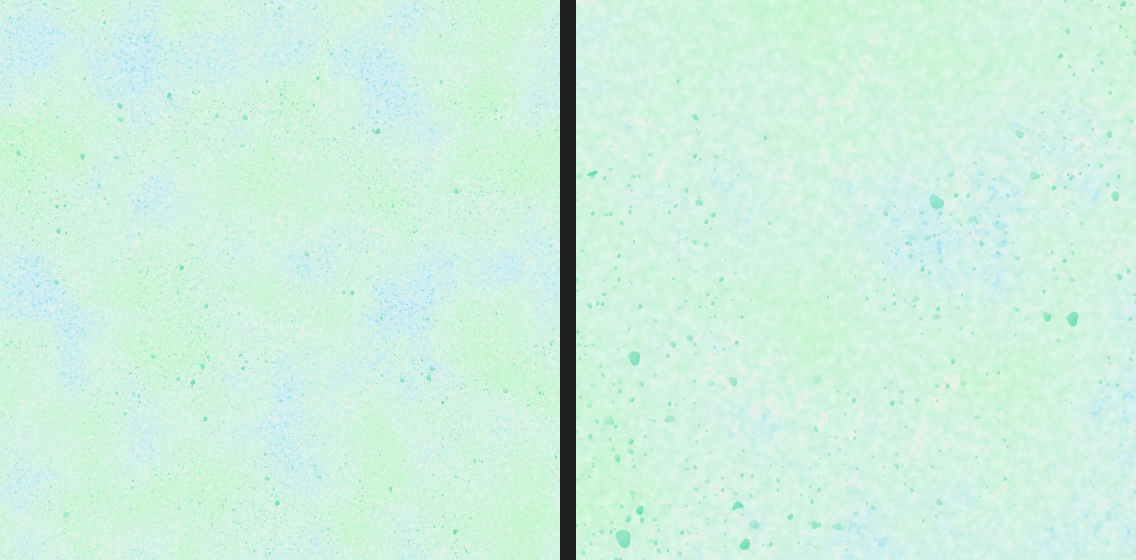
Left, the full canvas; right, a detail of the centre.
A Shadertoy shader for this texture:

```glsl
// Pale mint and sky-blue speckled wash that tiles in both directions.
// Wrapped gradient noise blends the wash, its grain and its chalky flecks;
// four grids of wobbly dots, gathered in clusters, add the green speckles.

const vec3 LIME  = vec3(0.785, 0.965, 0.825);
const vec3 MINT  = vec3(0.828, 0.952, 0.893);
const vec3 SKY   = vec3(0.795, 0.932, 0.958);
const vec3 AZURE = vec3(0.520, 0.850, 0.960);
const vec3 CHALK = vec3(0.930, 0.945, 0.915);
const vec3 JADE  = vec3(0.330, 0.830, 0.670);

// Three random values in 0..1 for an integer cell
vec3 hash3(vec2 cell, float seed) {
    uvec3 v = uvec3(cell, seed) * 1664525u + 1013904223u;
    v.x += v.y * v.z; v.y += v.z * v.x; v.z += v.x * v.y;
    v ^= v >> 16u;
    v.x += v.y * v.z; v.y += v.z * v.x; v.z += v.x * v.y;
    return vec3(v >> 16u) / 65535.0;
}

float cornerSlope(vec2 cell, vec2 offset, float period, float seed) {
    float angle = 6.28319 * hash3(mod(cell, period), seed).x;
    return dot(vec2(cos(angle), sin(angle)), offset);
}

// Gradient noise with a whole number of periods across the canvas
float noise(vec2 uv, float period, float seed) {
    vec2 p = uv * period;
    vec2 i = floor(p), f = p - i;
    vec2 s = f * f * f * (f * (f * 6.0 - 15.0) + 10.0);
    vec2 x = vec2(1.0, 0.0);
    float low = mix(cornerSlope(i, f, period, seed),
                    cornerSlope(i + x.xy, f - x.xy, period, seed), s.x);
    float high = mix(cornerSlope(i + x.yx, f - x.yx, period, seed),
                     cornerSlope(i + x.xx, f - x.xx, period, seed), s.x);
    return mix(low, high, s.y);
}

float fbm(vec2 uv, float period, int octaves, float gain, float seed) {
    float sum = 0.0, amp = 1.0;
    for (int k = 0; k < octaves; k++) {
        sum += amp * noise(uv, period, seed + float(k));
        period *= 2.0;
        amp *= gain;
    }
    return sum;
}

// Opacity of scattered dots, at most one inside each cell of the grid
float speckles(vec2 uv, float grid, float density, float maxRadius, float pixel, float seed) {
    vec2 cell = mod(floor(uv * grid), grid);
    vec3 place = hash3(cell, seed);
    vec3 look = hash3(cell, seed + 1.0);
    vec2 d = fract(uv * grid) - mix(vec2(0.27), vec2(0.73), place.xy);
    float angle = atan(d.y, d.x);
    float wobble = 1.0 + 0.14 * sin(2.0 * angle + 6.3 * look.x)
                       + 0.09 * sin(3.0 * angle + 6.3 * look.y);
    float radius = maxRadius * mix(0.4, 1.0, look.z * look.z) * wobble;
    float soft = 0.7 * pixel * grid;
    float disc = 1.0 - smoothstep(radius - soft, radius + soft, length(d));
    float shade = 0.8 + 0.2 * clamp(dot(d, vec2(0.6, -0.8)) / radius, -1.0, 1.0);
    return disc * step(place.z, density) * shade * mix(0.35, 1.0, look.x);
}

void mainImage(out vec4 fragColor, in vec2 fragCoord) {
    vec2 uv = fragCoord / iResolution.xy;
    float pixel = 1.0 / min(iResolution.x, iResolution.y);
    // A whole-number turn still tiles and hides the noise lattice
    vec2 turned = mat2(2.0, 1.0, -1.0, 2.0) * uv;

    // Soft mottled wash from lime through mint to sky
    vec2 warp = vec2(noise(uv, 9.0, 11.0), noise(uv, 9.0, 12.0));
    float wash = fbm(uv + 0.03 * warp, 5.0, 5, 0.58, 20.0);
    wash += 0.22 * fbm(turned, 34.0, 3, 0.8, 30.0);
    vec3 color = mix(LIME, MINT, smoothstep(-0.72, 0.18, wash));
    float blueness = smoothstep(-0.02, 0.80, wash);
    color = mix(color, SKY, blueness);

    // Crisp paper grain and thin pale veins
    float grain = fbm(turned, 67.0, 2, 0.9, 40.0);
    color += grain * vec3(0.058, 0.014, 0.036);
    float vein = 1.0 - smoothstep(0.0, 0.10, abs(fbm(turned, 37.0, 2, 0.6, 45.0)));
    color = mix(color, CHALK, 0.30 * vein * smoothstep(-0.3, 0.3, wash));

    // Chalky flecks in loose patches
    float patches = smoothstep(-0.2, 0.45, fbm(uv, 13.0, 2, 0.5, 50.0));
    float fleck = smoothstep(0.18, 0.55, fbm(turned, 38.0, 3, 0.7, 55.0));
    color = mix(color, CHALK, 0.75 * fleck * patches);

    // Azure crumbs inside the blue areas
    float crumb = smoothstep(0.14, 0.65, fbm(turned, 56.0, 3, 0.7, 60.0));
    color = mix(color, AZURE, 0.72 * crumb * blueness);

    // Green speckles, large to tiny
    float cluster = smoothstep(-0.30, 0.45, fbm(uv, 7.0, 3, 0.5, 70.0));
    float dots = speckles(uv, 45.0, 0.09 * cluster, 0.23, pixel, 80.0);
    dots = max(dots, 0.85 * speckles(uv, 83.0, 0.18 * cluster, 0.23, pixel, 83.0));
    dots = max(dots, 0.80 * speckles(uv, 127.0, 0.22 * cluster, 0.24, pixel, 86.0));
    dots = max(dots, 0.75 * speckles(uv, 179.0, 0.20 * cluster, 0.25, pixel, 89.0));
    color = mix(color, JADE, 0.85 * dots);

    fragColor = vec4(clamp(color, 0.0, 1.0), 1.0);
}
```
